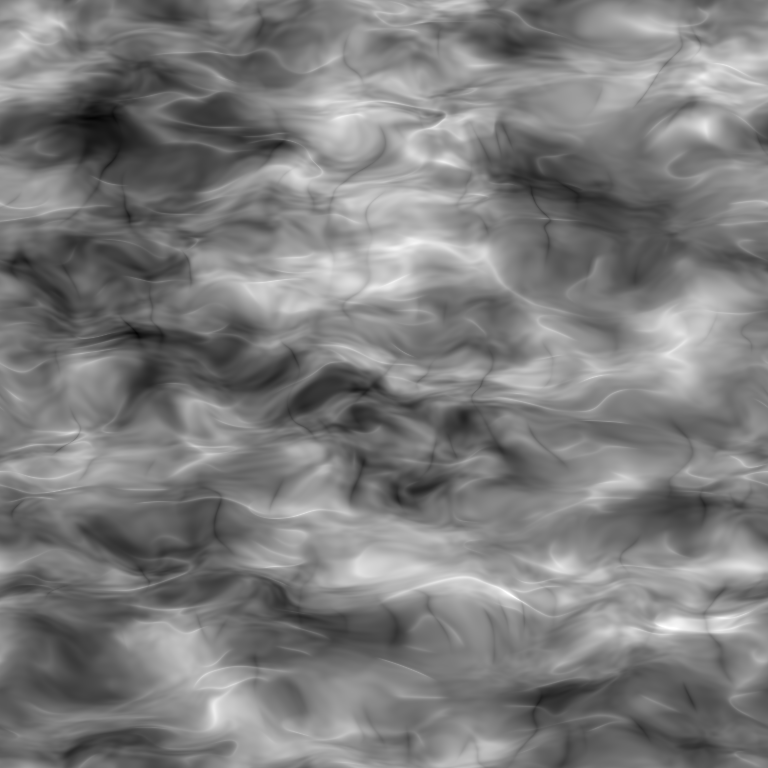
This texture is drawn by a Shadertoy shader. Its source:

```glsl
// Seamless grey streaked relief: warped cloud tones with bright level creases and dark upright ones.

const float MEAN_GREY = 0.473;
const float TONE_CONTRAST = 0.103;
const int OCTAVES = 5;

// Random gradient of a lattice cell; cells repeat after a whole period.
vec2 cellGradient(vec2 cell, vec2 period, int seed) {
    uvec2 c = uvec2(mod(cell + 0.5, period));
    uint h = c.x + 131u * c.y + 17389u * uint(seed);
    h = (h ^ (h >> 15)) * 747796405u + 28917u;
    h = (h ^ (h >> 13)) * 277803737u;
    h ^= h >> 16;
    return vec2(h & 1023u, (h >> 10) & 1023u) / 511.5 - 1.0;
}

// Wrapping gradient noise, scaled to a spread of about one.
float noise(vec2 uv, vec2 period, int seed) {
    vec2 p = uv * period;
    vec2 cell = floor(p);
    vec2 f = p - cell;
    vec2 s = f * f * f * (f * (f * 6.0 - 15.0) + 10.0);
    vec2 e = vec2(1.0, 0.0);
    float a = dot(cellGradient(cell, period, seed), f);
    float b = dot(cellGradient(cell + e.xy, period, seed), f - e.xy);
    float c = dot(cellGradient(cell + e.yx, period, seed), f - e.yx);
    float d = dot(cellGradient(cell + e.xx, period, seed), f - e.xx);
    return 6.0 * mix(mix(a, b, s.x), mix(c, d, s.x), s.y);
}

vec2 warp(vec2 uv, vec2 period, vec2 amount, int seed) {
    return uv + amount * vec2(noise(uv, period, seed), noise(uv, period, seed + 1));
}

// Layered noise whose finer octaves follow the local roughness.
float cloudTone(vec2 uv, vec2 period, float gain, float roughness, int seed) {
    float sum = 0.0;
    float weight = 1.0;
    for (int i = 0; i < OCTAVES; i++) {
        float local = i < 2 ? 1.0 : roughness;
        sum += weight * local * noise(uv, period, seed + i);
        period *= 2.0;
        weight *= gain;
    }
    return sum;
}

// Soft-tipped line along the zero level of a noise field.
float crease(float level, float width) {
    float line = width / (width + sqrt(level * level + 0.004));
    return line * line;
}

// Smooth step from -1 to 1 across the zero level.
float cliff(float level, float width) {
    return level / sqrt(level * level + width * width);
}

// Patches in which creases appear.
float patchMask(vec2 uv, vec2 period, int seed) {
    return smoothstep(-0.2, 1.5, noise(uv, period, seed));
}

void mainImage(out vec4 fragColor, in vec2 fragCoord) {
    vec2 uv = fragCoord / iResolution.xy;

    // Bend the plane, squeezing it mostly upright so that streaks stay level
    vec2 bent = warp(uv, vec2(4.0, 8.0), vec2(0.014, 0.009), 1);
    bent = warp(bent, vec2(8.0, 14.0), vec2(0.006, 0.006), 11);
    bent = warp(bent, vec2(16.0, 30.0), vec2(0.003, 0.0026), 21);

    // Broad tones, smooth in some places and streaked in others
    float roughness = mix(0.55, 1.4, smoothstep(-1.2, 1.2, noise(uv, vec2(3.0, 5.0), 31)));
    float grey = MEAN_GREY;
    grey += TONE_CONTRAST * cloudTone(bent, vec2(3.0, 7.0), 0.6, roughness, 41);

    // Bright level creases, each with a lit and a shaded side
    for (int i = 0; i < 2; i++) {
        float scale = float(i + 1);
        float level = noise(bent, vec2(4.0, 15.0) * scale, 61 + i);
        float mask = patchMask(uv, vec2(6.0, 10.0) * scale, 71 + i);
        float strength = mask / sqrt(scale);
        grey += strength * (0.27 * crease(level, 0.45) + 0.045 * cliff(level, 0.3));
    }

    // Short dark upright creases
    float upright = noise(bent, vec2(15.0, 5.0), 81);
    grey -= 0.17 * patchMask(uv, vec2(12.0, 13.0), 91) * crease(upright, 0.45);

    fragColor = vec4(vec3(clamp(grey, 0.0, 1.0)), 1.0);
}
```
